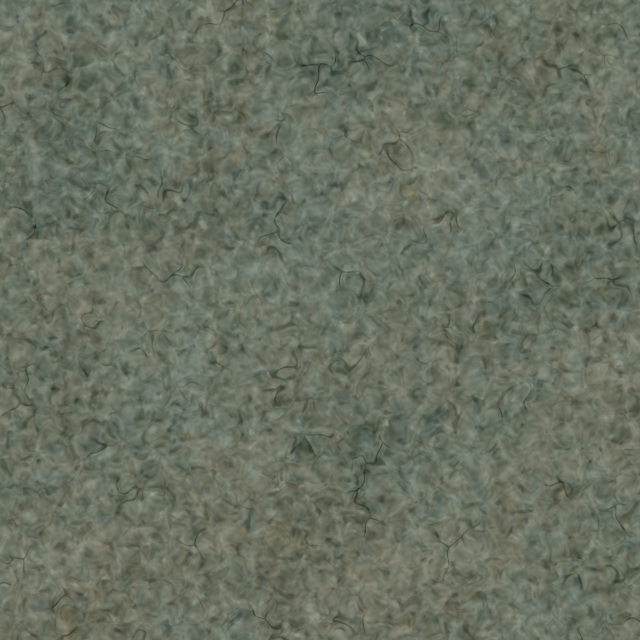
Reproduce this texture procedurally as a Shadertoy shader.

```glsl
// Weathered grey-green ground: soft mineral grain, scattered chips, pits and short broken cracks.

const vec3  BASE_COLOR  = vec3(0.424, 0.454, 0.394);
const vec3  WARM_SHIFT  = vec3(0.030, -0.004, -0.016); // brown against blue-green
const vec3  PALE_CHIP   = vec3(0.530, 0.565, 0.500);
const vec3  BLUE_CHIP   = vec3(0.345, 0.410, 0.390);
const vec3  DARK_CHIP   = vec3(0.285, 0.320, 0.285);
const vec3  OCHRE_CHIP  = vec3(0.440, 0.420, 0.310);
const float GRAIN_SCALE = 44.0;   // coarsest grain, cells per canvas
const float GRAIN_DEPTH = 0.105;
const float PATCH_DEPTH = 0.045;
const float PIT_DEPTH   = 0.075;
const float CRACK_SCALE = 21.0;
const float CRACK_DEPTH = 0.115;
const float SEAM_DEPTH  = 0.050;

// Integer hash: two random values in 0..1 per cell
vec2 hash2(vec2 cell, float seed) {
    uvec3 v = uvec3(ivec3(vec3(cell, seed)) + 4096);
    v = v * 1664525u + 1013904223u;
    v.x += v.y * v.z; v.y += v.z * v.x; v.z += v.x * v.y;
    v ^= v >> 16u;
    v.x += v.y * v.z; v.y += v.z * v.x;
    return vec2(v.xy >> 8u) / 16777216.0;
}

float cornerSlope(vec2 cell, vec2 offset, float seed) {
    float angle = 6.2832 * hash2(cell, seed).x;
    return dot(vec2(cos(angle), sin(angle)), offset);
}

float gradientNoise(vec2 p, float seed) {
    vec2 i = floor(p), f = fract(p);
    vec2 u = f * f * f * (f * (f * 6.0 - 15.0) + 10.0);
    vec2 e = vec2(1.0, 0.0);
    return mix(mix(cornerSlope(i, f, seed), cornerSlope(i + e.xy, f - e.xy, seed), u.x),
               mix(cornerSlope(i + e.yx, f - e.yx, seed), cornerSlope(i + e.xx, f - e.xx, seed), u.x), u.y);
}

// Three octaves, each rotated to hide the lattice
float grain(vec2 p) {
    float sum = 0.0, weight = 1.0;
    for (int k = 0; k < 3; k++) {
        sum += weight * gradientNoise(p, 10.0 + float(k));
        p = mat2(1.44, 1.08, -1.08, 1.44) * p;
        weight *= 0.78;
    }
    return sum;
}

// Gap between the two nearest cell centres: zero along cell borders
float borderGap(vec2 p, float seed) {
    vec2 home = floor(p);
    float nearest = 8.0, second = 8.0;
    for (int y = -1; y <= 1; y++)
    for (int x = -1; x <= 1; x++) {
        vec2 cell = home + vec2(x, y);
        float d = length(cell + hash2(cell, seed) - p);
        second = min(second, max(nearest, d));
        nearest = min(nearest, d);
    }
    return second - nearest;
}

// Paints one size of sparse, blunt-cornered chips over the ground
vec3 addChips(vec3 ground, vec2 uv, float scale, float density, float opacity, float seed) {
    vec2 p = uv * scale, home = floor(p);
    float wobble = 0.16 * gradientNoise(p * 2.7, seed + 3.0);
    float softness = 0.06 + 0.0013 * scale;
    for (int y = -1; y <= 1; y++)
    for (int x = -1; x <= 1; x++) {
        vec2 cell = home + vec2(x, y);
        vec2 pick = hash2(cell, seed), shape = hash2(cell, seed + 1.0);
        if (pick.x > density) continue;
        vec2 q = p - cell - 0.15 - 0.7 * hash2(cell, seed + 2.0);
        float c = cos(6.2832 * shape.x), s = sin(6.2832 * shape.x);
        q = mat2(c, s, -s, c) * q;
        q.y *= mix(1.0, 1.7, shape.y);
        float d = mix(length(q), max(abs(q.x), abs(q.y)), 0.6) + wobble;
        float radius = mix(0.18, 0.40, fract(pick.x / density));
        float cover = 1.0 - smoothstep(radius - softness, radius + softness, d);
        vec3 tint = pick.y < 0.42 ? PALE_CHIP : pick.y < 0.70 ? BLUE_CHIP
                  : pick.y < 0.95 ? DARK_CHIP : OCHRE_CHIP;
        ground = mix(ground, tint, cover * opacity * mix(0.45, 1.0, shape.y));
    }
    return ground;
}

void mainImage(out vec4 fragColor, in vec2 fragCoord) {
    vec2 uv = fragCoord / iResolution.y;
    vec2 warp = vec2(gradientNoise(uv * 34.0, 1.0), gradientNoise(uv * 34.0, 2.0));

    // Broad patches and hue drift, greener towards the top
    float patches = gradientNoise(uv * 5.0, 3.0) + 0.7 * gradientNoise(uv * 13.0, 4.0);
    float warmth = 0.9 * gradientNoise(uv * 4.0, 5.0) + 0.8 * gradientNoise(uv * 22.0, 6.0)
                 + 0.7 * gradientNoise(uv * 60.0, 7.0) + 0.45 * (0.5 - uv.y);
    vec3 color = BASE_COLOR + PATCH_DEPTH * patches + WARM_SHIFT * warmth;

    // Chips of three sizes
    color = addChips(color, uv, 22.0, 0.13, 0.50, 20.0);
    color = addChips(color, uv, 42.0, 0.22, 0.55, 30.0);
    color = addChips(color, uv, 78.0, 0.28, 0.55, 40.0);

    // Fine grain and dark pits
    color += GRAIN_DEPTH * grain(uv * GRAIN_SCALE + 0.4 * warp);
    float pits = smoothstep(0.18, 0.50, gradientNoise(uv * 58.0 + warp, 8.0) - 0.2 * patches);
    color -= PIT_DEPTH * pits;

    // Broken cracks and faint seams between grains
    float crack = 1.0 - smoothstep(0.0, 0.15, borderGap(uv * CRACK_SCALE + 0.55 * warp, 50.0));
    float seam = 1.0 - smoothstep(0.0, 0.26, borderGap(uv * CRACK_SCALE * 2.2 + 0.6 * warp, 51.0));
    crack *= smoothstep(0.12, 0.36, gradientNoise(uv * 15.0, 9.0));
    seam *= smoothstep(0.0, 0.35, gradientNoise(uv * 26.0, 13.0));
    color -= CRACK_DEPTH * crack + SEAM_DEPTH * seam;

    fragColor = vec4(clamp(color, 0.0, 1.0), 1.0);
}
```
